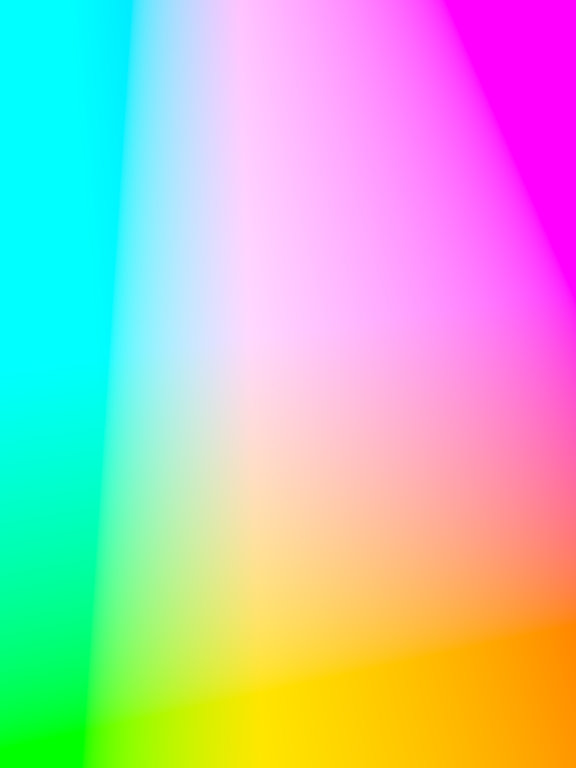
Give the GLSL for this background, as a Shadertoy shader.

```glsl
// Ramp edges as x positions: (at canvas bottom, at canvas top)
const vec2 RED_NONE   = vec2(0.142, 0.229);
const vec2 RED_FULL   = vec2(0.455, 0.417);
const vec2 GREEN_FULL = vec2(0.224, 0.118);
const vec2 GREEN_NONE = vec2(1.354, 0.773);

// Ramp edges as y positions: (at canvas left, at canvas right)
const vec2 BLUE_NONE  = vec2(0.023, 0.186);
const vec2 BLUE_FULL  = vec2(0.518, 0.622);
const float BLUE_FALLOFF = 1.25;

// Position of a slanted edge at a given distance along it
float edgeAt(vec2 ends, float along) {
    return mix(ends.x, ends.y, along);
}

// Linear light between two slanted edges, clamped outside them
float ramp(vec2 none, vec2 full, float along, float across) {
    float start = edgeAt(none, along);
    return clamp((across - start) / (edgeAt(full, along) - start), 0.0, 1.0);
}

// Linear light to display values
vec3 encodeSrgb(vec3 light) {
    vec3 curve = 1.055 * pow(max(light, 0.0001), vec3(1.0 / 2.4)) - 0.055;
    return mix(curve, 12.92 * light, vec3(lessThan(light, vec3(0.0031308))));
}

void mainImage(out vec4 fragColor, in vec2 fragCoord) {
    vec2 uv = fragCoord / iResolution.xy;

    // Each channel has its own slanted ramp
    float red   = ramp(RED_NONE, RED_FULL, uv.y, uv.x);
    float green = ramp(GREEN_NONE, GREEN_FULL, uv.y, uv.x);
    float blue  = pow(ramp(BLUE_NONE, BLUE_FULL, uv.x, uv.y), BLUE_FALLOFF);

    fragColor = vec4(encodeSrgb(vec3(red, green, blue)), 1.0);
}
```
